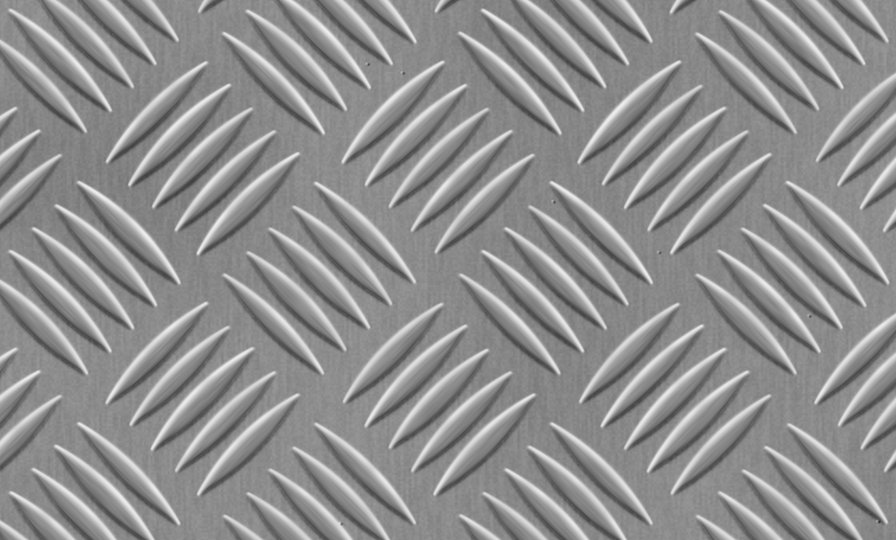
Write a Shadertoy shader that draws this texture.

```glsl
// Brushed metal tread plate: groups of five raised lens-shaped bars, alternating
// between two diagonals. Two half-offset grids are folded to one bar each; a bar
// is shaded by its distance to the lit upper arc and the shaded lower arc.

// All lengths are fractions of the canvas width.
const vec2  PERIOD       = vec2(0.2637, 0.2689);
const vec2  GROUP_CENTER = vec2(0.2253, 0.4270);
const float BAR_SPACING  = 0.0361;
const float BAR_HALF     = 0.0810;
const float BAR_BULGE    = 0.0115;
const float PLATE_TONE   = 0.535;

float hash(vec2 p) {
    vec3 q = fract(vec3(p.xyx) * 0.1031);
    q += dot(q, q.yzx + 33.33);
    return fract((q.x + q.y) * q.z);
}

float valueNoise(vec2 p) {
    vec2 cell = floor(p), f = fract(p);
    f = f * f * (3.0 - 2.0 * f);
    float low  = mix(hash(cell), hash(cell + vec2(1, 0)), f.x);
    float high = mix(hash(cell + vec2(0, 1)), hash(cell + vec2(1, 1)), f.x);
    return mix(low, high, f.y);
}

// Soft bump around zero with its own width on each side.
float bump(float d, float below, float above) {
    float t = d / (d < 0.0 ? below : above);
    return exp(-t * t);
}

// Flat metal: broad sheen, vertical brushing and fine grain.
float plateTone(vec2 p) {
    float sheen = valueNoise(p * 5.0 + 3.0) - 0.5;
    float brush = valueNoise(p * vec2(330.0, 45.0)) - 0.5;
    float grain = valueNoise(p * 420.0 + 70.0) - 0.5;
    return PLATE_TONE + 0.06 * sheen + 0.045 * brush + 0.045 * grain;
}

// One bar: q.x runs along it towards its upper end, q.y towards the light.
float shadeBar(float tone, vec2 q, float seed, float pixel) {
    float halfLength = BAR_HALF * (0.98 + 0.04 * seed);
    float along = q.x / halfLength;
    float taper = max(1.0 - along * along, 0.0);
    float bulge = BAR_BULGE * (0.92 + 0.16 * fract(seed * 7.0)) * taper;
    float upper = q.y - bulge;
    float lower = q.y + bulge;
    float ends = smoothstep(-pixel, 0.003 + pixel, halfLength - abs(q.x));

    // Face: lighter near the ridge, with faint streaks along the bar.
    float body = smoothstep(-pixel, pixel, -upper) * smoothstep(-pixel, pixel, lower);
    float across = clamp(lower / max(2.0 * bulge, 0.001), 0.0, 1.0);
    float streak = valueNoise(vec2(q.x * 45.0, q.y * 480.0) + seed * 50.0) - 0.5;
    float face = mix(0.46, 0.63, across) + 0.07 * streak;
    tone = mix(tone, face, body * ends);

    // Shadow under the lower arc, deepest towards the bottom end.
    float shadow = bump(lower + 0.0014, 0.0026, 0.0036) * ends;
    tone -= shadow * mix(0.23, 0.13, smoothstep(-0.5, 0.9, along));

    // Bright ridge: crisp outside, soft inside, uneven along its length.
    float width = mix(0.6, 1.0, taper);
    float ridge = bump(upper + 0.0012, 0.0050 * width, 0.0027 * width) * ends;
    float wear = valueNoise(vec2(q.x * 60.0, seed * 90.0));
    float peak = 0.83 + 0.08 * wear + 0.05 * (seed - 0.5);
    return mix(tone, peak, ridge);
}

// One grid of groups; lean is 1 for rising bars and -1 for falling bars.
float shadeGroups(float tone, vec2 p, vec2 center, float lean, float pixel) {
    vec2 grid = (p - center) / PERIOD;
    vec2 cell = round(grid);
    vec2 d = (grid - cell) * PERIOD;
    d.x *= lean;
    vec2 q = vec2(d.x + d.y, d.y - d.x) * 0.70711;
    float index = clamp(round(q.y / BAR_SPACING), -2.0, 2.0);
    q.y -= index * BAR_SPACING;
    float seed = hash(cell * 11.0 + vec2(index + 40.0, lean * 5.0 + 60.0));
    return shadeBar(tone, q, seed, pixel);
}

// Sparse small pits, each with a bright rim on one side.
float pits(vec2 p, float pixel) {
    vec2 grid = p * 14.0, cell = floor(grid);
    vec2 spot = 0.2 + 0.6 * vec2(hash(cell + 17.0), hash(cell + 43.0));
    vec2 d = (grid - cell - spot) / 14.0;
    float present = step(0.94, hash(cell + 91.0));
    float size = 0.0018 + pixel;
    float dark = 1.0 - smoothstep(0.0, size, length(d));
    float rim = 1.0 - smoothstep(0.0, size, length(d + vec2(0.002, -0.001)));
    return present * (0.16 * rim - 0.24 * dark);
}

void mainImage(out vec4 fragColor, in vec2 fragCoord) {
    vec2 p = fragCoord / iResolution.x;
    float pixel = 0.75 / iResolution.x;
    float tone = plateTone(p);
    tone = shadeGroups(tone, p, GROUP_CENTER, 1.0, pixel);
    tone = shadeGroups(tone, p, GROUP_CENTER + 0.5 * PERIOD, -1.0, pixel);
    tone += pits(p, pixel);
    fragColor = vec4(vec3(clamp(tone, 0.0, 1.0)), 1.0);
}
```
